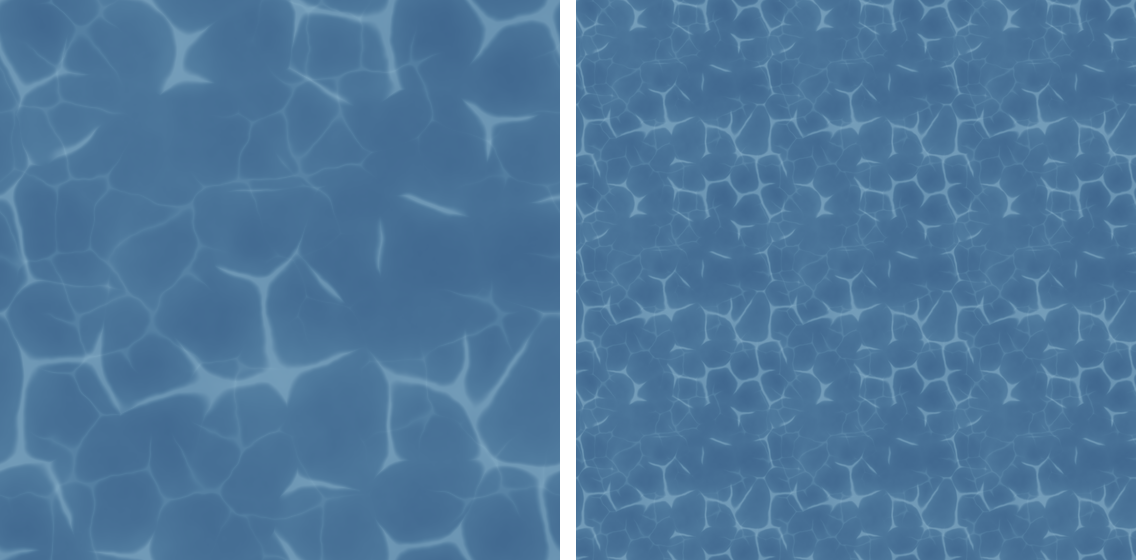
Left, the tile; right, the same tile 3 across and 3 down.
Give the GLSL for this texture, as a WebGL 1 fragment shader.

```glsl
precision highp float;
// Draws a seamless tile of blue water crossed by pale, tapering caustic light.

uniform vec2 u_resolution;

vec2 hash2(vec2 p) {
  vec3 q = fract(p.xyx * vec3(0.1031, 0.1030, 0.0973));
  q += dot(q, q.yzx + 33.33);
  return fract((q.xx + q.yz) * q.zy);
}

// Lattice cell wrapped to a whole number of repeats
vec2 wrapCell(vec2 cell, float period) {
  return floor(mod(cell + 0.5, period));
}

float noise(vec2 uv, float period, float seed) {
  vec2 p = uv * period;
  vec2 cell = floor(p);
  vec2 f = p - cell;
  f = f * f * f * (f * (f * 6.0 - 15.0) + 10.0);
  float a = hash2(wrapCell(cell, period) + seed).x;
  float b = hash2(wrapCell(cell + vec2(1.0, 0.0), period) + seed).x;
  float c = hash2(wrapCell(cell + vec2(0.0, 1.0), period) + seed).x;
  float d = hash2(wrapCell(cell + 1.0, period) + seed).x;
  return mix(mix(a, b, f.x), mix(c, d, f.x), f.y);
}

float fbm(vec2 uv, float period, float seed) {
  float sum = 0.0, weight = 0.54;
  for (int i = 0; i < 5; i++) {
    sum += weight * noise(uv, period, seed);
    period *= 2.0;
    seed += 17.0;
    weight *= 0.46;
  }
  return sum;
}

// Light gathered on cell borders: x is a sharp falloff, y a soft one.
// Every neighbour adds its share, so junctions flare into cusps.
vec2 web(vec2 uv, float cells, float seed, vec2 falloff) {
  vec2 p = uv * cells;
  vec2 home = floor(p);
  float nearest = 9.0;
  vec2 sum = vec2(0.0);
  for (int j = -2; j <= 2; j++) {
    for (int i = -2; i <= 2; i++) {
      vec2 cell = home + vec2(float(i), float(j));
      vec2 point = cell + 0.08 + 0.84 * hash2(wrapCell(cell, cells) + seed);
      float dist = length(point - p);
      nearest = min(nearest, dist);
      sum += exp(-falloff * dist);
    }
  }
  return sum * exp(falloff * nearest) - 1.0;
}

vec3 waterColor(float light) {
  vec3 deep = vec3(0.250, 0.405, 0.560);
  vec3 body = vec3(0.310, 0.480, 0.620);
  vec3 pale = vec3(0.475, 0.635, 0.742);
  vec3 low = mix(deep, body, clamp(light / 0.27, 0.0, 1.0));
  return mix(low, pale, clamp((light - 0.27) / 0.73, 0.0, 1.0));
}

void main() {
  vec2 uv = gl_FragCoord.xy / u_resolution;

  // Bend the borders gently, and the faint ones more
  vec2 bend = vec2(fbm(uv, 5.0, 3.0), fbm(uv, 5.0, 141.0)) - 0.5;
  vec2 bright = web(uv + 0.055 * bend, 6.0, 29.0, vec2(11.0, 4.5));
  vec2 faint = web(uv + 0.10 * bend.yx, 9.0, 211.0, vec2(14.0, 6.0));

  // Borders swell and fade along their length
  float strength = smoothstep(0.22, 0.78, noise(uv, 9.0, 61.0));
  float faintStrength = smoothstep(0.3, 0.8, noise(uv, 7.0, 307.0));
  float fray = 0.8 + 0.4 * fbm(uv + 0.05 * bend, 24.0, 83.0);

  float line = smoothstep(0.28, 1.05, bright.x * strength * fray * 1.2);
  float haze = (1.0 - exp(-bright.y)) * mix(0.3, 1.0, strength);
  float wisp = smoothstep(0.1, 1.3, faint.x * faintStrength * fray);
  float veil = (1.0 - exp(-faint.y)) * faintStrength;

  // Broad cloudy depth and fine mottling
  float cloud = fbm(uv + 0.1 * bend, 4.0, 401.0) - 0.5;
  float mottle = fbm(uv, 40.0, 503.0) - 0.5;

  float light = 0.07 + 0.24 * cloud + 0.05 * mottle;
  light += 0.26 * haze + 0.06 * veil + 0.20 * wisp + 0.52 * line;
  gl_FragColor = vec4(waterColor(light), 1.0);
}
```
